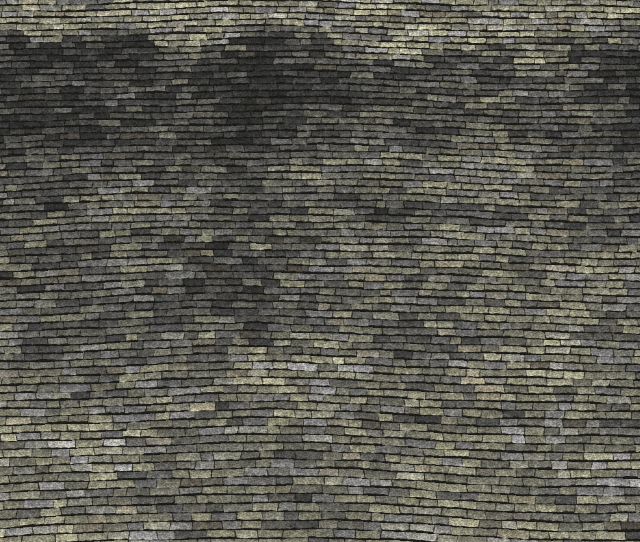
Give the GLSL for this texture, as a WebGL 1 fragment shader.

```glsl
precision highp float;
// A weathered old slate roof: wavy courses of small, mottled grey and olive slates.
uniform vec2 u_resolution;

float hash(vec2 p) {
  vec3 q = fract(p.xyx * vec3(0.1031, 0.1030, 0.0973));
  q += dot(q, q.yzx + 33.33);
  return fract((q.x + q.y) * q.z);
}

// Cellular noise: distance to the nearest scattered point.
float cellular(vec2 p) {
  vec2 cell = floor(p);
  float nearest = 2.0;
  for (int j = -1; j <= 1; j++) {
    for (int i = -1; i <= 1; i++) {
      vec2 c = cell + vec2(float(i), float(j));
      vec2 point = c + vec2(hash(c), hash(c + 57.3));
      nearest = min(nearest, distance(p, point));
    }
  }
  return nearest;
}

// Layered, warped sines for broad stains, roughly -1 to 1.
float weather(vec2 p) {
  float sum = 0.0, amp = 0.5;
  for (int i = 0; i < 5; i++) {
    p = mat2(0.8, -0.6, 0.6, 0.8) * p * 1.75 + 1.3;
    sum += amp * sin(p.x + 1.6 * sin(p.y));
    amp *= 0.65;
  }
  return sum;
}

// Sagging of the courses across the roof.
float sag(vec2 p) {
  return 0.009 * cos((p.x - 0.47) * 4.5) * (1.2 - 0.6 * p.y)
       + 0.0018 * sin(p.x * 11.0 + p.y * 9.0)
       + 0.0007 * sin(p.x * 37.0 - p.y * 71.0);
}

// Position of the left edge of a slate along its course.
float slateEdge(float id, float row) {
  return id + 0.5 * hash(vec2(id + 40.0, row + 7.0));
}

// Brightness of the roof: pale foot, dark upper band, patchy pale ridge.
float roofTone(vec2 p) {
  float stain = weather(p * vec2(2.6, 4.2));
  float patches = weather(p * vec2(8.0, 13.0) + 4.0);
  float streak = weather(p * vec2(7.0, 1.2) + 9.0);
  float tone = 0.525 - 0.095 * smoothstep(0.31, 0.36, p.y);
  tone -= 0.105 * smoothstep(0.5, 0.8, p.y);
  tone += 0.09 * smoothstep(0.6, 0.7, p.y) * (1.0 - smoothstep(0.7, 0.73, p.y));
  tone += 0.22 * smoothstep(0.89, 0.96, p.y + 0.06 * patches);
  return tone + 0.09 * stain + 0.055 * patches + 0.04 * streak;
}

void main() {
  vec2 p = gl_FragCoord.xy / u_resolution.y;
  float pixel = 1.0 / u_resolution.y;

  // Courses grow narrower towards the ridge.
  float y = p.y - sag(p) + 0.02;
  float course = 60.0 * y + 13.0 * y * y;
  float row = floor(course);
  float courseHeight = 1.0 / (60.0 + 26.0 * y);
  float rowY = (sqrt(3600.0 + 52.0 * (row + 0.5)) - 60.0) / 26.0;

  // Slates of uneven length, shifted from course to course.
  float slateLength = mix(0.043, 0.033, rowY) * (0.85 + 0.3 * hash(vec2(row, 3.0)));
  float shift = 60.0 + 9.0 * hash(vec2(row, 11.0));
  float lean = 0.08 * (fract(course) - 0.5) * sin(row * 2.4 + p.x * 40.0);
  float u = (p.x - 0.59) / slateLength + shift + lean;
  float id = floor(u);
  if (u < slateEdge(id, row)) id -= 1.0;
  float left = slateEdge(id, row);
  float right = slateEdge(id + 1.0, row);
  vec2 slate = vec2(id, row);
  float centreX = (0.5 * (left + right) - shift) * slateLength + 0.59;

  // Slate brightness and tint.
  float chance = hash(slate + 21.0);
  float tone = roofTone(vec2(centreX, rowY - 0.02));
  tone += 0.19 * (hash(slate) - 0.5) - 0.09 * step(0.88, chance) + 0.08 * step(chance, 0.08);
  tone = clamp(tone, 0.2, 0.7);
  float warmth = smoothstep(0.22, 0.55, tone) * smoothstep(0.0, 0.6, hash(slate + 83.0));
  vec3 tint = mix(vec3(0.99, 0.985, 0.975), vec3(1.03, 1.015, 0.86), warmth);
  tint = mix(tint, vec3(1.06, 0.99, 0.85), 0.6 * step(0.94, hash(slate + 131.0)));

  // Rough surface with fine grit, small stains and a paler lower lip.
  float grit = cellular(p * vec2(250.0, 310.0));
  float blotch = cellular(p * vec2(85.0, 140.0) + 17.0);
  float smear = weather(p * vec2(55.0, 80.0));
  float rise = fract(course);
  float surface = 0.65 + 0.48 * grit + 0.26 * blotch + 0.09 * smear;
  surface *= 1.1 - 0.18 * rise;

  // Uneven shadow under each slate: tilted, ragged and fading in places.
  float across = (u - left) / (right - left) - 0.5;
  float rough = 0.0022 * (blotch - 0.45) + 0.0005 * smear;
  float below = rise * courseHeight + rough;
  float gap = 0.0014 + 0.0022 * hash(slate + 61.0);
  gap += 0.0016 * across * (hash(slate + 97.0) - 0.5);
  gap += 0.0006 * sin(p.x * 23.0 + row * 4.1);
  float lit = smoothstep(-0.75, 0.75, (below - gap) / pixel);
  float above = (1.0 - rise) * courseHeight;
  lit *= mix(0.65, 1.0, smoothstep(0.0, 0.0018, above + rough));

  // Thin side joints, some of them nearly closed.
  float side = min(u - left, right - u) * slateLength + 0.5 * rough;
  float openness = 0.4 + 0.5 * hash(vec2(across > 0.0 ? id + 1.0 : id, row + 71.0));
  lit *= 1.0 - openness * (1.0 - smoothstep(-0.7, 0.7, (side - 0.0009) / pixel));

  vec3 slateColour = tone * tint * surface;
  vec3 shadowColour = vec3(0.115, 0.113, 0.1) * (0.6 + 0.8 * grit);
  gl_FragColor = vec4(mix(shadowColour, slateColour, lit), 1.0);
}
```
